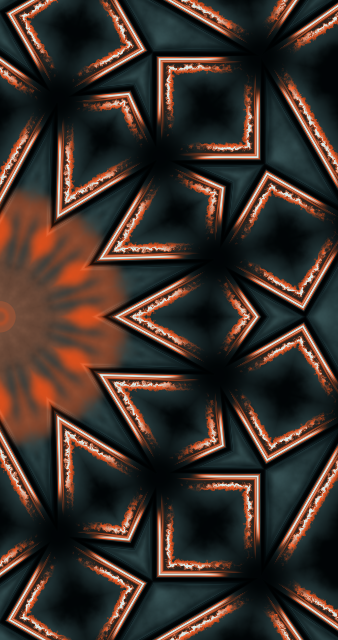
Reproduce this pattern procedurally as a WebGL 1 fragment shader.

```glsl
precision highp float;
uniform vec2 u_resolution;

#define CENTER vec2(0.0, 0.505)
#define SECTOR 0.5235988
#define INNER_JOINT vec2(0.340, 0.091)
#define OUTER_JOINT vec2(0.556, 0.149)
#define INK vec3(0.004, 0.035, 0.045)
#define TEAL vec3(0.17, 0.26, 0.27)
#define BROWN vec3(0.44, 0.30, 0.23)
#define ORANGE vec3(0.90, 0.31, 0.10)
#define PALE vec3(0.84, 0.91, 0.90)

float hash(vec2 p) {
  p = fract(p * vec2(0.1731, 0.2347));
  p += dot(p, p.yx + 19.19);
  return fract(p.x * p.y * 17.3);
}

float noise(vec2 p) {
  vec2 i = floor(p), f = fract(p);
  f = f * f * (3.0 - 2.0 * f);
  return mix(mix(hash(i), hash(i + vec2(1, 0)), f.x),
             mix(hash(i + vec2(0, 1)), hash(i + vec2(1, 1)), f.x), f.y);
}

float fbm(vec2 p) {
  float sum = 0.0, amp = 0.5;
  for (int i = 0; i < 5; i++) {
    sum += amp * noise(p);
    p = mat2(1.6, 1.2, -1.2, 1.6) * p + 7.3;
    amp *= 0.5;
  }
  return sum;
}

// Mirror the plane into one half sector
vec2 foldSector(vec2 p) {
  float a = abs(mod(atan(p.y, p.x) + 0.5 * SECTOR, SECTOR) - 0.5 * SECTOR);
  return length(p) * vec2(cos(a), sin(a));
}

// Depth inside the nearest cell, negative in the gaps
float cellDepth(vec2 q) {
  float kite = min(dot(q - vec2(0.172, 0.0), vec2(0.476, -0.879)),
                   dot(q - vec2(0.408, 0.0), vec2(-0.808, -0.589)));
  vec2 axis = vec2(cos(0.5 * SECTOR), sin(0.5 * SECTOR));
  vec2 b = abs(vec2(dot(q, axis) - 0.461, dot(q, vec2(-axis.y, axis.x))));
  float square = (0.115 - b.x - b.y) * 0.7071;
  float outer = min(q.x - 0.556, dot(q - OUTER_JOINT, vec2(0.087, -0.996)));
  return max(max(kite, square), outer);
}

float band(float lo, float hi, float soft, float x) {
  return smoothstep(lo - soft, lo + soft, x) * (1.0 - smoothstep(hi - soft, hi + soft, x));
}

float ridge(float x, float width) {
  return exp(-x * x / (width * width));
}

// Smoky hub with orange petals aimed at the kite tips
vec3 hubColor(vec2 q, float r, float cloud) {
  vec3 col = BROWN * (0.7 + 0.5 * cloud);
  col = mix(col, ORANGE, 0.28 * band(0.11, 0.2, 0.03, r));
  float spoke = ridge(q.y - 0.17 * q.x, 0.008) * band(0.085, 0.16, 0.025, r);
  col = mix(col, TEAL * 0.9, 0.65 * spoke);
  float width = 0.002 + 0.019 * band(0.118, 0.152, 0.026, r);
  float petal = ridge(q.y, width) * band(0.108, 0.172, 0.022, r);
  col = mix(col, ORANGE, min(petal * (0.65 + 0.6 * cloud), 1.0));
  float disc = 1.0 - smoothstep(0.0235, 0.0255, r);
  col = mix(col, vec3(0.62, 0.33, 0.21), 0.7 * disc);
  return mix(col, ORANGE, 0.35 * ridge(r - 0.011, 0.004));
}

void main() {
  vec2 p = gl_FragCoord.xy / u_resolution.y - CENTER;
  float r = length(p);
  vec2 q = foldSector(p);
  float d = cellDepth(q);
  float joint = min(distance(q, INNER_JOINT), distance(q, OUTER_JOINT));
  float cloud = fbm(q * 32.0);
  float grain = fbm(q * 210.0 + 3.0);
  float streak = noise(vec2(d * 900.0, joint * 28.0));

  // Gaps: teal haze, dark beside the frames and joints
  float haze = smoothstep(0.003, 0.024, -d) * smoothstep(0.01, 0.1, joint);
  vec3 col = mix(INK, TEAL, haze * (0.55 + 0.85 * cloud));
  float hub = 1.0 - smoothstep(0.168, 0.218, r + 0.04 * (cloud - 0.5));
  col = mix(col, hubColor(q, r, cloud), hub);
  col *= 1.0 - 0.85 * ridge(d + 0.003, 0.0038);
  col += TEAL * 0.4 * ridge(d + 0.010, 0.003) * streak * smoothstep(0.02, 0.07, joint);

  // Cell interior: black core inside a teal rim
  float inside = smoothstep(-0.001, 0.001, d);
  float rim = 1.0 - smoothstep(0.026, 0.068, d + 0.035 * (cloud - 0.5));
  float lifted = rim * (0.35 + 0.8 * cloud) * smoothstep(0.01, 0.09, joint);
  col = mix(col, mix(INK * 0.5, TEAL, lifted), inside);

  // Outer frame: clean orange strip with pale hairlines
  float lit = smoothstep(0.035, 0.09, joint + 0.03 * (streak - 0.5));
  col = mix(col, BROWN * 0.4, 0.8 * lit * band(0.001, 0.018, 0.002, d));
  float strip = band(0.0015, 0.0105, 0.001, d);
  col = mix(col, ORANGE * (0.6 + 0.5 * streak), lit * strip);
  float hairline = 1.2 * ridge(d - 0.0048, 0.0016) + 0.5 * streak * ridge(d - 0.0085, 0.001);
  float bright = smoothstep(0.055, 0.09, joint + 0.02 * (streak - 0.5));
  col = mix(col, PALE, min(hairline, 1.0) * bright);

  // Inner frame: ragged glowing strip
  float e = d + 0.011 * (grain - 0.5) + 0.006 * (cloud - 0.5);
  float glow = smoothstep(0.04, 0.085, joint + 0.05 * (grain - 0.5));
  float ragged = band(0.0145, 0.0255, 0.0022, e);
  col = mix(col, ORANGE * (0.65 + 0.6 * grain), glow * ragged);
  float spark = ridge(e - 0.0185, 0.0028) * smoothstep(0.25, 0.5, grain);
  col = mix(col, PALE, min(1.15 * spark, 1.0) * smoothstep(0.055, 0.1, joint));

  gl_FragColor = vec4(col, 1.0);
}
```
